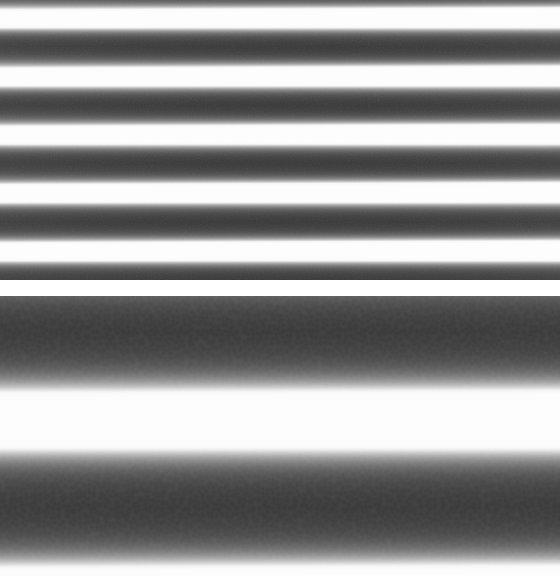
Top: the whole. Bottom: its middle third, enlarged.
Reproduce this pattern procedurally as a WebGL 2 fragment shader.

```glsl
#version 300 es
precision highp float;
// Soft horizontal bands of white light between dark grey rounded slats, with fine grain.

uniform vec2 u_resolution;
out vec4 outColor;

const float BAND_COUNT = 4.807;      // repeats over the canvas height
const float FIRST_CENTRE = 0.1029;   // height of the lowest white band
const float WHITE_HALF = 0.165;      // half width of the white, in periods
const float FALLOFF = 0.165;         // width of the grey edge, in periods
const float DARK = 0.235;
const float WHITE = 0.995;
const float GRAIN_CELLS = 170.0;     // grain cells over the canvas height
const float GRAIN_STRENGTH = 0.035;

vec2 hash2(vec2 cell) {
    vec3 q = fract(vec3(cell.xyx) * vec3(0.1031, 0.103, 0.0973));
    q += dot(q, q.yzx + 33.33);
    return fract((q.xx + q.yz) * q.zy);
}

// Distance to the nearest scattered point
float cellular(vec2 p) {
    vec2 cell = floor(p);
    vec2 local = fract(p);
    float nearest = 4.0;
    for (int j = -1; j <= 1; j++) {
        for (int i = -1; i <= 1; i++) {
            vec2 offset = vec2(i, j);
            vec2 toPoint = offset + hash2(cell + offset) - local;
            nearest = min(nearest, dot(toPoint, toPoint));
        }
    }
    return sqrt(nearest);
}

// Smooth version of max(x, 0)
float softRamp(float x, float softness) {
    return 0.5 * (x + sqrt(x * x + softness * softness));
}

// Amount of light, from signed distance to the band centre in periods
float bandLight(float offset, float halfWidth, float falloff) {
    float t = softRamp((abs(offset) - halfWidth) / falloff, 0.06);
    return exp(-2.1 * t);
}

void main() {
    vec2 uv = gl_FragCoord.xy / u_resolution;
    vec2 p = gl_FragCoord.xy / u_resolution.y;

    // Signed position within one repeat, zero at the white centre
    float offset = fract((uv.y - FIRST_CENTRE) * BAND_COUNT + 0.5) - 0.5;

    // The upper edge recedes and softens towards the left, more so higher up
    float upperSide = step(0.0, offset);
    float leftness = 1.0 - uv.x;
    float recede = upperSide * 0.03 * (leftness - 0.5);
    float soften = 1.0 + upperSide * 0.25 * leftness * leftness * uv.y;
    float light = bandLight(offset, WHITE_HALF - recede, FALLOFF * soften);

    // Slats are slightly paler near the sides
    float side = 2.0 * uv.x - 1.0;
    float slat = DARK + 0.025 * side * side;
    float tone = mix(slat, WHITE, light);

    // Grain shows on the greys and fades out in the white
    float grain = cellular(p * GRAIN_CELLS) - 0.5;
    tone += grain * GRAIN_STRENGTH * (1.0 - light);

    outColor = vec4(vec3(clamp(tone, 0.0, 1.0)), 1.0);
}
```
